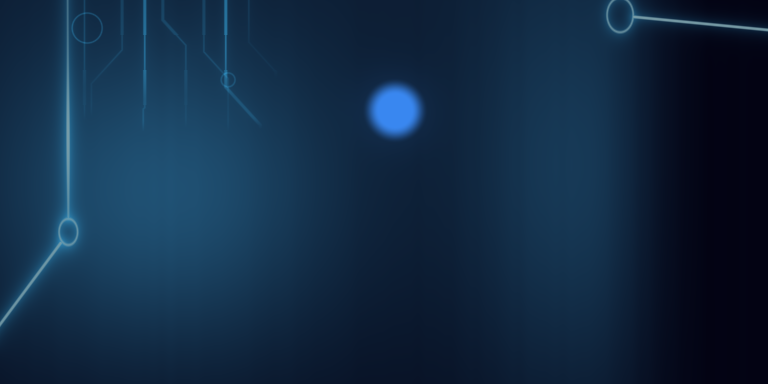
Write a WebGL 2 fragment shader that draws this background.

```glsl
#version 300 es
precision highp float;
// Dark blue backdrop with soft glows, circuit traces and a glowing blue orb.

#define NAVY vec3(0.010, 0.012, 0.075)
#define TEAL vec3(0.130, 0.335, 0.475)
#define TRACE_COLOR vec3(0.12, 0.42, 0.52)
#define CORE_COLOR vec3(0.48, 0.62, 0.66)
#define ORB_COLOR vec3(0.225, 0.53, 0.94)
#define ORB_CENTER vec2(1.029, 0.712)
#define LEFT_NODE vec2(0.178, 0.396)
#define RIGHT_NODE vec2(1.615, 0.961)
#define TRACE_COUNT 7

uniform vec2 u_resolution;
out vec4 fragColor;

// Traces fall from the top edge: x, bend height, sideways shift, end height.
const vec4 TRACES[TRACE_COUNT] = vec4[](
    vec4(0.220, 0.80, 0.0, 0.69), vec4(0.318, 0.87, -0.08, 0.70),
    vec4(0.377, 0.72, -0.004, 0.66), vec4(0.424, 0.948, 0.06, 0.67),
    vec4(0.531, 0.865, 0.063, 0.66), vec4(0.588, 0.773, 0.09, 0.67),
    vec4(0.648, 0.89, 0.07, 0.80));
const float STRENGTH[TRACE_COUNT] = float[](0.32, 0.28, 0.75, 0.30, 0.30, 0.85, 0.25);

float hash(vec2 p) {
    return fract(sin(dot(p, vec2(127.1, 311.7))) * 43758.5453);
}

float noise1(float x) {
    float i = floor(x);
    return mix(hash(vec2(i, 0.0)), hash(vec2(i + 1.0, 0.0)), smoothstep(0.0, 1.0, x - i));
}

float bump(vec2 p, vec2 center, vec2 size) {
    vec2 d = (p - center) / size;
    return exp(-dot(d, d));
}

float segment(vec2 p, vec2 a, vec2 b) {
    vec2 ab = b - a;
    return length(p - a - ab * clamp(dot(p - a, ab) / dot(ab, ab), 0.0, 1.0));
}

float ring(vec2 p, vec2 center, vec2 radii) {
    vec2 q = (p - center) / radii;
    return abs(length(q) - 1.0) * min(radii.x, radii.y);
}

// Soft-edged stroke, at least about one pixel wide.
float stroke(float d, float halfWidth) {
    float soft = max(0.0025, 1.0 / u_resolution.y);
    return 1.0 - smoothstep(halfWidth - soft, halfWidth + soft, d);
}

vec3 backdrop(vec2 p) {
    float light = 0.15 + 0.13 * p.y;
    light += 0.73 * bump(p, vec2(0.42, 0.49), vec2(0.46, 0.43));
    light += 0.43 * bump(p, vec2(1.48, 0.52), vec2(0.27, 0.58));
    light *= 1.0 - smoothstep(1.54, 1.88, p.x);
    light += 0.018 * (noise1(p.x * 45.0) - 0.5);
    return mix(NAVY, TEAL, max(light, 0.0));
}

float traceLight(vec2 p) {
    float light = 0.0;
    for (int i = 0; i < TRACE_COUNT; i++) {
        vec4 t = TRACES[i];
        vec2 bend = t.xy;
        vec2 turn = bend + vec2(t.z, -1.1 * abs(t.z));
        float d = min(segment(p, vec2(t.x, 1.05), bend), segment(p, bend, turn));
        d = min(d, segment(p, turn, vec2(turn.x, min(t.w, turn.y - 0.005))));
        float wide = step(0.55, hash(vec2(float(i), floor(p.y * 11.0))));
        float fade = smoothstep(t.w - 0.01, t.w + 0.22, p.y);
        fade = max(fade, 0.35 * smoothstep(t.w - 0.01, t.w + 0.03, p.y));
        light += STRENGTH[i] * fade * (stroke(d, 0.002 + 0.002 * wide) + 0.22 * exp(-d / 0.011));
    }
    // Faint connector rings
    light += 0.55 * stroke(ring(p, vec2(0.227, 0.927), vec2(0.039)), 0.0018);
    light += 0.40 * stroke(ring(p, vec2(0.594, 0.792), vec2(0.018)), 0.002);
    return light;
}

void main() {
    vec2 p = gl_FragCoord.xy / u_resolution.y;
    p.x *= 2.0 * u_resolution.y / u_resolution.x;
    vec3 color = backdrop(p);
    color += TRACE_COLOR * 0.65 * traceLight(p);

    // Bright conductors and their end rings
    float column = segment(p, vec2(0.176, 1.05), LEFT_NODE + vec2(0.0, 0.034));
    float diagonal = segment(p, LEFT_NODE - vec2(0.02, 0.029), vec2(-0.02, 0.128));
    float beam = segment(p, RIGHT_NODE + vec2(0.036, -0.005), vec2(2.05, 0.917));
    float rings = min(ring(p, LEFT_NODE, vec2(0.024, 0.034)),
                      ring(p, RIGHT_NODE, vec2(0.034, 0.045)));
    float middle = bump(p, vec2(0.176, 0.64), vec2(1.0, 0.17));
    float glow = exp(-column / 0.016) * (0.55 + 0.35 * middle)
               + 0.8 * exp(-diagonal / 0.018)
               + 0.6 * exp(-beam / 0.016) + 0.6 * exp(-rings / 0.012);
    color += TRACE_COLOR * 0.6 * glow;
    float core = stroke(column, 0.0022 + 0.002 * middle) * (0.45 + 0.5 * middle);
    core = max(core, 0.85 * stroke(diagonal, 0.0035));
    core = max(core, 0.95 * stroke(beam, 0.0035));
    core = max(core, 0.75 * stroke(rings, 0.0022));
    color = mix(color, CORE_COLOR, core);

    // Blue orb with a blurred rim
    float r = length(p - ORB_CENTER);
    color += ORB_COLOR * 0.10 * exp(-r * r / 0.009);
    color = mix(color, ORB_COLOR, 1.0 - smoothstep(0.042, 0.086, r));
    fragColor = vec4(color, 1.0);
}
```
